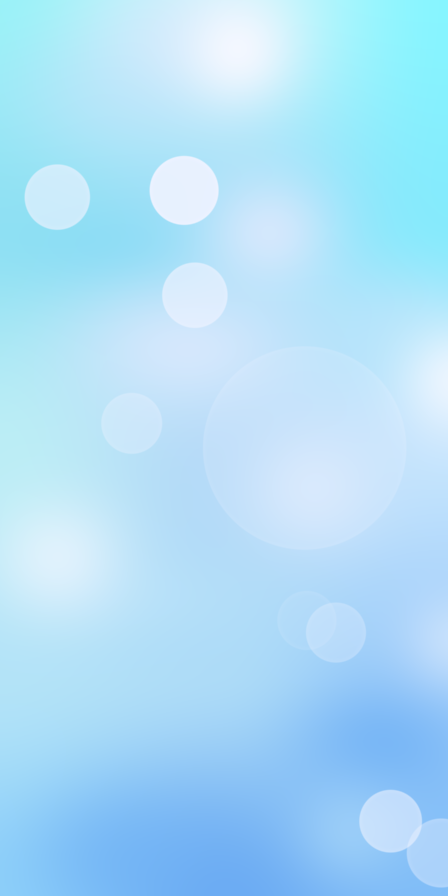
This background is drawn by a Shadertoy shader. Its source:

```glsl
// Soft sky-blue backdrop with blurred glows and pale bokeh discs.

// Tints shared by the glows
const vec3 WHITE = vec3(0.96, 0.97, 1.00);
const vec3 PALE  = vec3(0.84, 0.91, 0.99);
const vec3 MIST  = vec3(0.73, 0.89, 0.98);
const vec3 CYAN  = vec3(0.50, 0.85, 0.96);
const vec3 AZURE = vec3(0.43, 0.69, 0.96);

// Bokeh discs: centre x, centre y, radius, opacity
const vec3 DISC_TINT = vec3(0.93, 0.95, 1.00);
const float RIM_LIGHT = 0.06;
const float RIM_WIDTH = 0.012;
const int DISC_COUNT = 9;
const vec4 DISCS[DISC_COUNT] = vec4[DISC_COUNT](
    vec4(0.128, 1.560, 0.073, 0.64),
    vec4(0.411, 1.575, 0.077, 0.92),
    vec4(0.435, 1.341, 0.073, 0.66),
    vec4(0.294, 1.055, 0.068, 0.33),
    vec4(0.680, 1.000, 0.227, 0.18),
    vec4(0.685, 0.615, 0.066, 0.09),
    vec4(0.750, 0.588, 0.067, 0.28),
    vec4(0.872, 0.167, 0.070, 0.56),
    vec4(0.985, 0.096, 0.077, 0.38));

// Five evenly spaced colours, from bottom (t = 0) to top (t = 4)
vec3 ramp(vec3 a, vec3 b, vec3 c, vec3 d, vec3 e, float t) {
    vec3 col = mix(a, b, smoothstep(0.0, 1.0, t));
    col = mix(col, c, smoothstep(1.0, 2.0, t));
    col = mix(col, d, smoothstep(2.0, 3.0, t));
    return mix(col, e, smoothstep(3.0, 4.0, t));
}

// Blends an elliptical Gaussian glow over the colour
void glow(inout vec3 col, vec2 p, vec2 centre, vec2 size, vec3 tint, float strength) {
    vec2 d = (p - centre) / size;
    col = mix(col, tint, strength * exp(-dot(d, d)));
}

// Left, middle and right vertical gradients joined across the width
vec3 skyGradient(vec2 p) {
    float t = 2.0 * p.y;
    vec3 left = ramp(vec3(0.56, 0.82, 0.98), vec3(0.70, 0.89, 0.97),
        vec3(0.73, 0.93, 0.96), vec3(0.56, 0.88, 0.95), vec3(0.60, 0.95, 0.97), t);
    vec3 middle = ramp(vec3(0.42, 0.67, 0.95), vec3(0.68, 0.86, 0.97),
        vec3(0.70, 0.85, 0.97), vec3(0.61, 0.87, 0.97), vec3(0.80, 0.96, 0.98), t);
    vec3 right = ramp(vec3(0.50, 0.74, 0.97), vec3(0.62, 0.80, 0.98),
        vec3(0.76, 0.89, 0.99), vec3(0.52, 0.92, 0.99), vec3(0.53, 0.96, 1.00), t);
    vec3 col = mix(left, middle, smoothstep(0.0, 0.5, p.x));
    return mix(col, right, smoothstep(0.5, 1.0, p.x));
}

void mainImage(out vec4 fragColor, in vec2 fragCoord) {
    // The composition spans 0..1 across and 0..2 upwards
    float pixel = 2.0 / iResolution.y;
    vec2 p = (fragCoord - 0.5 * iResolution.xy) * pixel + vec2(0.5, 1.0);
    vec3 col = skyGradient(p);

    // Blue shadows
    glow(col, p, vec2(0.26, 1.44), vec2(0.20, 0.09), CYAN, 0.50);
    glow(col, p, vec2(0.85, 0.34), vec2(0.20, 0.15), AZURE, 0.75);
    glow(col, p, vec2(0.27, 0.10), vec2(0.22, 0.15), AZURE, 0.55);

    // Broad haze
    glow(col, p, vec2(0.27, 1.78), vec2(0.26, 0.16), MIST, 0.65);
    glow(col, p, vec2(0.40, 1.91), vec2(0.20, 0.14), PALE, 0.70);
    glow(col, p, vec2(0.87, 1.28), vec2(0.20, 0.13), MIST, 0.65);
    glow(col, p, vec2(0.34, 0.67), vec2(0.22, 0.10), MIST, 0.50);
    glow(col, p, vec2(0.78, 0.14), vec2(0.13, 0.12), MIST, 0.45);

    // Bright clouds of light
    glow(col, p, vec2(0.53, 1.89), vec2(0.12, 0.12), WHITE, 0.95);
    glow(col, p, vec2(0.60, 1.48), vec2(0.15, 0.14), PALE, 0.95);
    glow(col, p, vec2(0.42, 1.22), vec2(0.26, 0.15), PALE, 0.95);
    glow(col, p, vec2(1.02, 1.15), vec2(0.13, 0.13), WHITE, 0.85);
    glow(col, p, vec2(0.70, 0.91), vec2(0.15, 0.14), PALE, 0.90);
    glow(col, p, vec2(0.13, 0.755), vec2(0.15, 0.14), WHITE, 0.65);
    glow(col, p, vec2(1.02, 0.57), vec2(0.12, 0.11), PALE, 0.70);

    // Crisp translucent discs with a faint brighter rim
    for (int i = 0; i < DISC_COUNT; i++) {
        vec4 disc = DISCS[i];
        float edge = length(p - disc.xy) - disc.z;
        float cover = 1.0 - smoothstep(-pixel, pixel, edge);
        float rim = RIM_LIGHT * smoothstep(-RIM_WIDTH, 0.0, edge);
        col = mix(col, DISC_TINT, cover * (disc.w + rim));
    }

    fragColor = vec4(col, 1.0);
}
```
